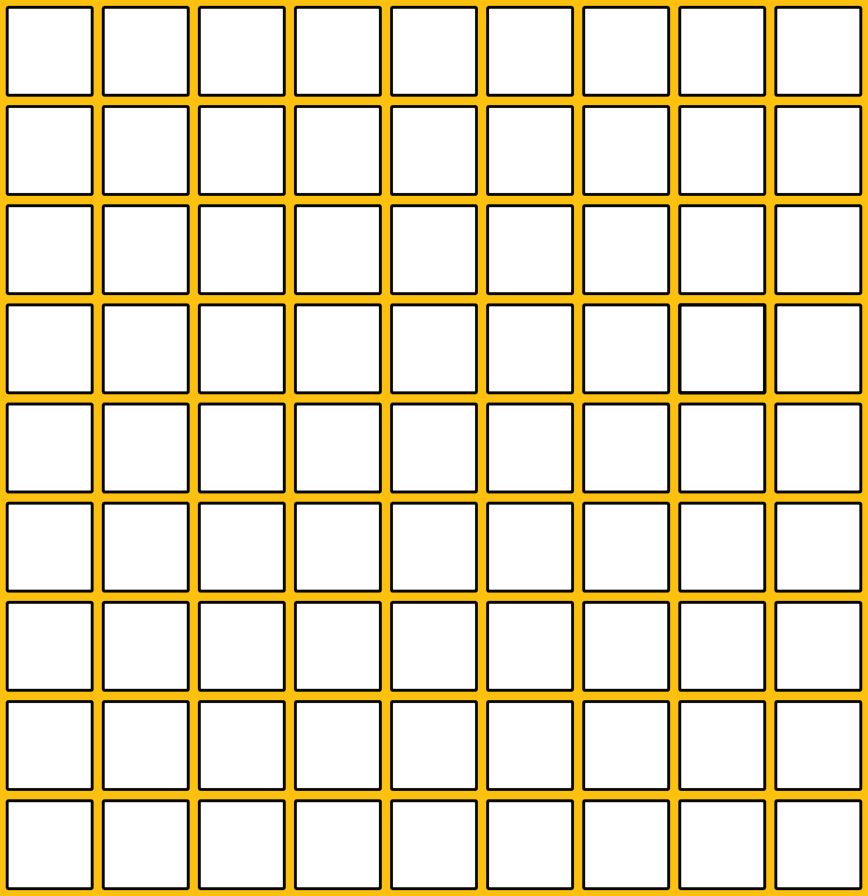
Give the GLSL for this pattern, as a Shadertoy shader.

```glsl
// Nine by nine grid of white, black-outlined tiles on a golden yellow ground.

// Signed distance to a box with rounded corners.
float roundedBox(vec2 p, vec2 halfSize, float radius) {
    vec2 d = abs(p) - halfSize + radius;
    return length(max(d, 0.0)) + min(max(d.x, d.y), 0.0) - radius;
}

// Antialiased coverage of the inside of a distance field.
float coverage(float dist, float pixel) {
    return clamp(0.5 - dist / (1.15 * pixel), 0.0, 1.0);
}

void mainImage(out vec4 fragColor, in vec2 fragCoord) {
    // Centred coordinates: the canvas is 512 units high
    float pixel = 512.0 / iResolution.y;
    vec2 p = (fragCoord - 0.5 * iResolution.xy) * pixel;

    // Nearest tile, counted from the middle one
    vec2 pitch = vec2(54.9, 56.67);
    vec2 tile = clamp(round(p / pitch), -4.0, 4.0);
    vec2 local = p - tile * pitch;

    // One tile has a slightly heavier outline
    float heavy = all(equal(tile, vec2(3.0, 1.0))) ? 0.3 : 0.0;
    float outer = roundedBox(local, vec2(25.1, 25.95) + 0.5 * heavy, 1.6);
    float inner = roundedBox(local, vec2(23.45, 24.3) - 0.5 * heavy, 0.5);

    // Ground, outline, then face
    vec3 color = vec3(0.99, 0.755, 0.055);
    color = mix(color, vec3(0.02), coverage(outer, pixel));
    color = mix(color, vec3(1.0), coverage(inner, pixel));
    fragColor = vec4(color, 1.0);
}
```
